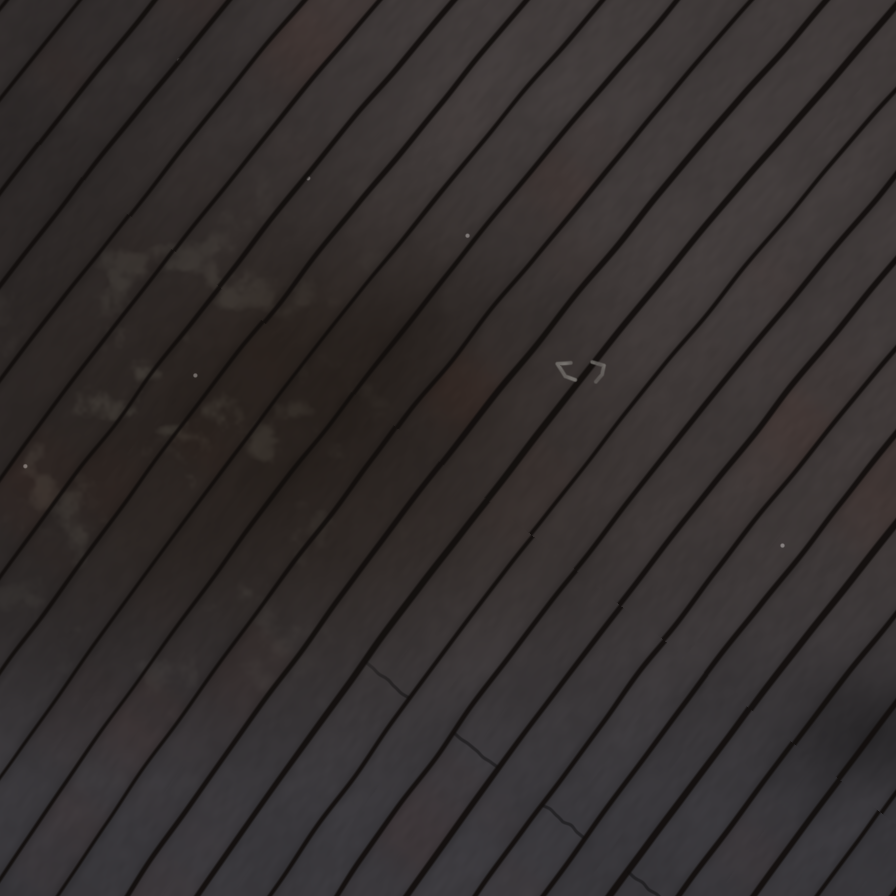
Give the GLSL for this texture, as a WebGL 1 fragment shader.

```glsl
precision highp float;
// Dark, worn diagonal decking boards with narrow black gaps, grime and a few scuffs.
uniform vec2 u_resolution;

float hash(vec2 p) {
  vec3 q = fract(vec3(p.xyx) * 0.1031);
  q += dot(q, q.yzx + 33.33);
  return fract((q.x + q.y) * q.z);
}

float noise(vec2 p) {
  vec2 i = floor(p), f = fract(p);
  f = f * f * (3.0 - 2.0 * f);
  return mix(mix(hash(i), hash(i + vec2(1, 0)), f.x),
             mix(hash(i + vec2(0, 1)), hash(i + vec2(1, 1)), f.x), f.y);
}

float fbm(vec2 p) {
  float sum = 0.0, amp = 0.5;
  for (int i = 0; i < 4; i++) {
    sum += amp * noise(p);
    p = p * 2.03 + 17.3;
    amp *= 0.5;
  }
  return sum;
}

float blob(vec2 p, vec2 center, vec2 radius) {
  vec2 d = (p - center) / radius;
  return exp(-dot(d, d));
}

float segment(vec2 p, vec2 a, vec2 b) {
  vec2 d = b - a;
  return length(p - a - d * clamp(dot(p - a, d) / dot(d, d), 0.0, 1.0));
}

void main() {
  vec2 uv = gl_FragCoord.xy / u_resolution;
  float px = 1.0 / min(u_resolution.x, u_resolution.y);

  // Board coordinate, slightly fanned by perspective; gaps lie at whole numbers
  float down = 1.0 - uv.y;
  float along = 0.62 * uv.x - 0.78 * down;
  float across = -0.07 + 12.0 * uv.x + 9.75 * down - 0.52 * down * down + 0.94 * uv.x * down;
  float gapId = floor(across + 0.5);
  float shift = (hash(vec2(gapId, 7.0)) - 0.5) * 0.12 * step(along, -0.098);
  across += shift + 0.05 * (noise(vec2(along * 14.0, gapId * 5.3)) - 0.5);
  float board = floor(across);

  // Broad light: warm grey above, blue grey below, dark left side and corner
  vec3 color = mix(vec3(0.228, 0.222, 0.238), vec3(0.240, 0.218, 0.216), smoothstep(0.05, 0.45, uv.y));
  color += 0.022 * blob(uv, vec2(0.68, 0.85), vec2(0.3, 0.25));
  color *= 1.0 - 0.24 * smoothstep(0.5, 0.0, uv.x) * smoothstep(0.1, 0.35, uv.y);
  color *= 1.0 - 0.28 * blob(uv, vec2(0.99, 0.18), vec2(0.12, 0.06));

  // Brown stain, broken up by noise
  float cloud = fbm(uv * 6.0);
  float stain = blob(uv, vec2(0.31, 0.54), vec2(0.30, 0.23));
  color = mix(color, vec3(0.145, 0.118, 0.102), clamp(stain * (0.65 + 0.6 * cloud), 0.0, 0.9));

  // Tone of each board, rusty patches and fine grain along the boards
  color *= 0.96 + 0.08 * hash(vec2(board, 3.0));
  float rust = smoothstep(0.52, 0.75, fbm(vec2(along * 5.0, board * 3.7)));
  color += rust * vec3(0.018, -0.002, -0.008);
  color *= 0.92 + 0.16 * fbm(vec2(along * 9.0, across * 1.3) + 40.0);
  color *= 0.97 + 0.06 * noise(vec2(along * 70.0, across * 11.0));

  // Pale dust on the left and sparse bright specks
  float dust = smoothstep(0.56, 0.78, fbm(uv * 24.0 + 9.0));
  color += dust * blob(uv, vec2(0.18, 0.52), vec2(0.22, 0.28)) * vec3(0.075, 0.078, 0.068);
  vec2 cell = floor(uv * 22.0);
  vec2 spot = 0.2 + 0.6 * vec2(hash(cell + 31.0), hash(cell + 57.0));
  float speck = length(fract(uv * 22.0) - spot) / 22.0;
  color += 0.28 * step(0.985, hash(cell + 5.0)) * (1.0 - smoothstep(0.0012, 0.0022 + px, speck));

  // Butt joints of every second board, hidden by the stain
  float joint = abs(along + 0.323 + 0.003 * noise(vec2(across * 6.0, 2.0)));
  float jointMask = (1.0 - smoothstep(0.0006, 0.0018 + px, joint)) * (1.0 - step(0.5, mod(board, 2.0)));
  color *= 1.0 - 0.38 * jointMask * (1.0 - smoothstep(0.1, 0.35, stain));

  // Soft shade beside the gaps, then the gaps themselves
  float gap = abs(fract(across + 0.5) - 0.5);
  float width = 0.026 + 0.022 * hash(vec2(gapId, 11.0)) + 0.012 * noise(vec2(along * 8.0, gapId));
  width *= mix(0.7, 1.0, smoothstep(0.05, 0.5, uv.x));
  color *= 1.0 - 0.14 * exp(-gap * gap / 0.012);
  float gapMask = 1.0 - smoothstep(width - 0.02, width + 0.02 + 8.0 * px, gap);
  color = mix(color, vec3(0.068, 0.054, 0.048), 0.93 * gapMask);

  // Two small pale scuffs
  float scuff = segment(uv, vec2(0.622, 0.594), vec2(0.637, 0.595));
  scuff = min(scuff, segment(uv, vec2(0.622, 0.594), vec2(0.631, 0.580)));
  scuff = min(scuff, segment(uv, vec2(0.631, 0.580), vec2(0.642, 0.576)));
  scuff = min(scuff, segment(uv, vec2(0.661, 0.596), vec2(0.674, 0.592)));
  scuff = min(scuff, segment(uv, vec2(0.674, 0.592), vec2(0.672, 0.582)));
  scuff = min(scuff, segment(uv, vec2(0.672, 0.582), vec2(0.665, 0.574)));
  float chalk = (1.0 - smoothstep(0.0008, 0.0022 + px, scuff)) * (0.4 + 0.6 * noise(uv * 130.0));
  color = mix(color, vec3(0.56, 0.55, 0.53), 0.8 * chalk);

  gl_FragColor = vec4(color, 1.0);
}
```
